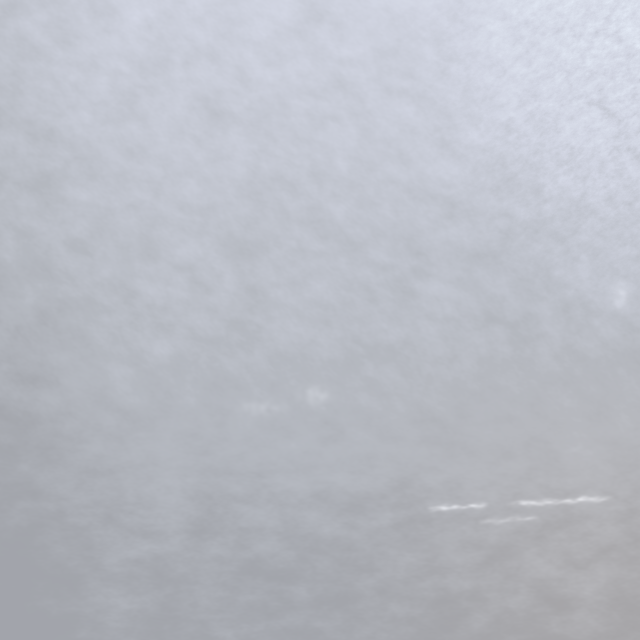
Write a WebGL 1 fragment shader that draws this texture.

```glsl
precision highp float;
uniform vec2 u_resolution;

#define GRAIN_SCALE 21.0
#define GRAIN_CONTRAST 0.075
#define MOTTLE_CONTRAST 0.022
#define FROST_CONTRAST 0.15
#define FROST_RADIUS 0.52
#define SCRATCH_STRENGTH 0.15
#define SMUDGE_STRENGTH 0.075

const vec3 SHADOW_GREY = vec3(0.635, 0.645, 0.67);
const vec3 MID_GREY = vec3(0.71, 0.725, 0.755);
const vec3 PALE_BLUE = vec3(0.82, 0.835, 0.885);
const vec3 GLINT = vec3(0.91, 0.94, 0.98);

vec2 hash2(vec2 p) {
  vec2 q = vec2(dot(p, vec2(127.1, 311.7)), dot(p, vec2(269.5, 183.3)));
  return fract(sin(q) * 43758.5453) * 2.0 - 1.0;
}

// Gradient noise, roughly -0.7 to 0.7
float noise(vec2 p) {
  vec2 i = floor(p), f = fract(p);
  vec2 w = f * f * f * (f * (f * 6.0 - 15.0) + 10.0);
  vec2 e = vec2(1.0, 0.0);
  float low = mix(dot(hash2(i), f), dot(hash2(i + e), f - e), w.x);
  float high = mix(dot(hash2(i + e.yx), f - e.yx),
                   dot(hash2(i + e.xx), f - e.xx), w.x);
  return mix(low, high, w.y);
}

vec2 rotate(vec2 p, float angle) {
  float c = cos(angle), s = sin(angle);
  return vec2(c * p.x - s * p.y, s * p.x + c * p.y);
}

// Soft grain, octaves turned against each other
float grain(vec2 p) {
  float sum = 0.0, amplitude = 0.5;
  for (int i = 0; i < 4; i++) {
    sum += amplitude * noise(p);
    p = rotate(p, 0.35) * 2.05 + 17.3;
    amplitude *= 0.66;
  }
  return sum;
}

// Three nearly level scratches with ragged edges
float scratches(vec2 uv) {
  float sum = 0.0;
  for (int i = 0; i < 3; i++) {
    float n = float(i);
    float isLast = step(1.5, n);
    float isLong = step(0.5, n) - isLast;
    vec2 center = vec2(0.715 + 0.08 * mod(n * 2.0, 3.0),
                       0.208 + 0.009 * n - 0.038 * isLast);
    vec2 d = uv - center;
    d.y -= 0.065 * d.x + 0.004 * noise(vec2(uv.x * 45.0, n * 7.3));
    float halfLength = 0.045 + 0.032 * isLong;
    float along = 1.0 - smoothstep(0.75, 1.15, abs(d.x) / halfLength);
    float width = 0.0042 + 0.003 * noise(vec2(uv.x * 60.0, n * 3.7 + 0.5));
    float across = exp(-d.y * d.y / (width * width));
    float wear = clamp(0.8 + 1.1 * noise(uv * vec2(70.0, 150.0)), 0.0, 1.2);
    sum += along * across * wear * (1.0 - 0.5 * isLast);
  }
  return sum;
}

// Small rubbed spots
float smudges(vec2 uv) {
  float sum = 0.0;
  for (int i = 0; i < 3; i++) {
    float n = float(i), bend = n * (n - 1.0);
    vec2 center = vec2(0.41 + 0.083 * n + 0.197 * bend,
                       0.362 + 0.021 * n + 0.068 * bend);
    vec2 size = vec2(0.034 - 0.011 * n, 0.012 + 0.003 * n);
    vec2 d = (uv - center) / size;
    float ragged = 0.8 + 1.2 * noise(uv * 75.0 + n);
    sum += exp(-dot(d, d)) * max(ragged, 0.0) * (0.6 + 0.35 * min(n, 1.0));
  }
  return sum;
}

void main() {
  vec2 uv = gl_FragCoord.xy / u_resolution;

  // Broad light, fading to the left edge and the bottom
  float light = 0.642 + 0.158 * uv.y;
  light -= 0.035 * (1.0 - smoothstep(0.0, 0.22, uv.x));
  light += 0.012 * smoothstep(0.1, 0.7, uv.x) * uv.y;

  // Surface grain, diagonal above and level below
  float tilt = 0.5 * smoothstep(0.15, 0.5, uv.y);
  vec2 level = uv * vec2(0.65, 1.2);
  vec2 slanted = rotate(uv, 0.5) * vec2(0.75, 1.15);
  float surface = mix(grain(level * GRAIN_SCALE),
                      grain(slanted * GRAIN_SCALE + 31.0), tilt * 2.0);
  light += GRAIN_CONTRAST * surface;
  light += MOTTLE_CONTRAST * noise(uv * 6.0 + 4.7);

  // Bright crystalline frost in the upper right
  vec2 fromCorner = (uv - vec2(1.0, 0.97)) * vec2(1.15, 0.85);
  float frost = 1.0 - smoothstep(0.0, FROST_RADIUS, length(fromCorner));
  vec2 crystal = rotate(uv, -0.6) * vec2(50.0, 80.0);
  light += frost * (0.055 + FROST_CONTRAST * grain(crystal));

  // Tone to colour, with a warm cast at the lower right
  vec3 color = mix(SHADOW_GREY, MID_GREY, smoothstep(0.62, 0.72, light));
  color = mix(color, PALE_BLUE, clamp((light - 0.71) / 0.11, 0.0, 1.0));
  color = mix(color, GLINT, clamp((light - 0.82) / 0.12, 0.0, 1.0));
  float warmth = smoothstep(0.4, 1.0, uv.x) * (1.0 - smoothstep(0.1, 0.6, uv.y));
  color += warmth * vec3(0.016, 0.002, -0.012);

  color += SCRATCH_STRENGTH * scratches(uv) + SMUDGE_STRENGTH * smudges(uv);
  gl_FragColor = vec4(clamp(color, 0.0, 1.0), 1.0);
}
```
